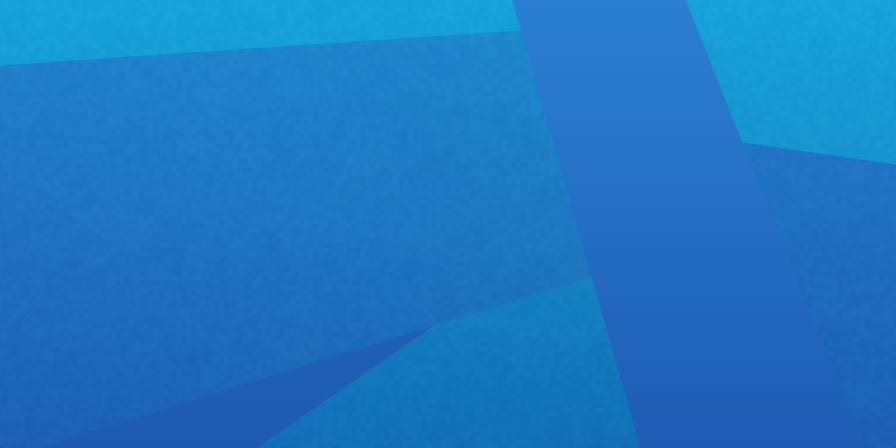
A WebGL 1 fragment shader for this background:

```glsl
precision highp float;
// Overlapping sheets of blue paper: cyan corners, broad panels, a folded
// lower flap and a smooth slanted band. Each sheet is a vertical gradient
// cut by straight lines; value noise adds grain to the paper sheets.

#define GRAIN_SCALE 95.0
#define GRAIN_AMOUNT 0.028
#define MOTTLE_SCALE 24.0
#define MOTTLE_AMOUNT 0.010
#define EDGE_PIXELS 0.8

uniform vec2 u_resolution;

float hash(vec2 cell) {
  vec3 q = fract(vec3(cell.xyx) * 0.1031);
  q += dot(q, q.yzx + 33.33);
  return fract((q.x + q.y) * q.z);
}

float valueNoise(vec2 p) {
  vec2 cell = floor(p);
  vec2 f = fract(p);
  f = f * f * (3.0 - 2.0 * f);
  float low = mix(hash(cell), hash(cell + vec2(1.0, 0.0)), f.x);
  float high = mix(hash(cell + vec2(0.0, 1.0)), hash(cell + 1.0), f.x);
  return mix(low, high, f.y);
}

// Smooth coverage of the half plane to the left of the line a -> b.
float leftOf(vec2 p, vec2 a, vec2 b) {
  vec2 along = normalize(b - a);
  vec2 offset = p - a;
  float dist = along.x * offset.y - along.y * offset.x;
  float width = EDGE_PIXELS / u_resolution.y;
  return smoothstep(-width, width, dist);
}

void main() {
  // Canvas units: x runs 0..2, y runs 0..1.
  vec2 p = gl_FragCoord.xy / u_resolution * vec2(2.0, 1.0);

  // Sheet colours, bottom to top
  vec3 panel = mix(vec3(0.108, 0.385, 0.705), vec3(0.125, 0.530, 0.805), p.y);
  panel += vec3(-0.010, 0.022, 0.002) * (p.x - 0.6);
  vec3 cyan = mix(vec3(0.095, 0.480, 0.740), vec3(0.088, 0.635, 0.850), p.y);
  vec3 flap = mix(vec3(0.070, 0.435, 0.720), vec3(0.075, 0.615, 0.800), p.y);
  vec3 shade = mix(vec3(0.117, 0.350, 0.695), vec3(0.130, 0.460, 0.770), p.y);
  vec3 band = mix(vec3(0.117, 0.360, 0.705), vec3(0.165, 0.500, 0.825), p.y);
  vec3 sidePanel = mix(vec3(0.110, 0.370, 0.700), vec3(0.135, 0.500, 0.800), p.y);

  // Straight cuts between the sheets
  float aboveTop = leftOf(p, vec2(0.0, 0.854), vec2(1.156, 0.932));
  float aboveFold = leftOf(p, vec2(0.117, 0.010), vec2(1.323, 0.383));
  float leftOfFlap = leftOf(p, vec2(0.573, 0.0), vec2(0.977, 0.279));
  float leftOfBand = leftOf(p, vec2(1.430, 0.0), vec2(1.143, 1.0));
  float insideBandRight = leftOf(p, vec2(1.927, 0.0), vec2(1.531, 1.0));
  float aboveSide = leftOf(p, vec2(1.659, 0.682), vec2(2.0, 0.633));

  // Left group, right group, then the band between them
  vec3 leftSide = mix(mix(flap, shade, leftOfFlap), panel, aboveFold);
  leftSide = mix(leftSide, cyan, aboveTop);
  vec3 rightSide = mix(sidePanel, cyan, aboveSide);
  vec3 color = mix(rightSide, band, insideBandRight);
  color = mix(color, leftSide, leftOfBand);

  // Paper grain, absent on the smooth band and the shaded fold
  float grain = (valueNoise(p * GRAIN_SCALE) - 0.5) * GRAIN_AMOUNT;
  grain += (valueNoise(p * MOTTLE_SCALE + 17.0) - 0.5) * MOTTLE_AMOUNT;
  float leftPaper = 1.0 - (1.0 - aboveFold) * leftOfFlap;
  float paper = mix(1.0 - insideBandRight, leftPaper, leftOfBand);
  color += grain * paper * vec3(0.5, 1.0, 0.6);

  gl_FragColor = vec4(color, 1.0);
}
```
